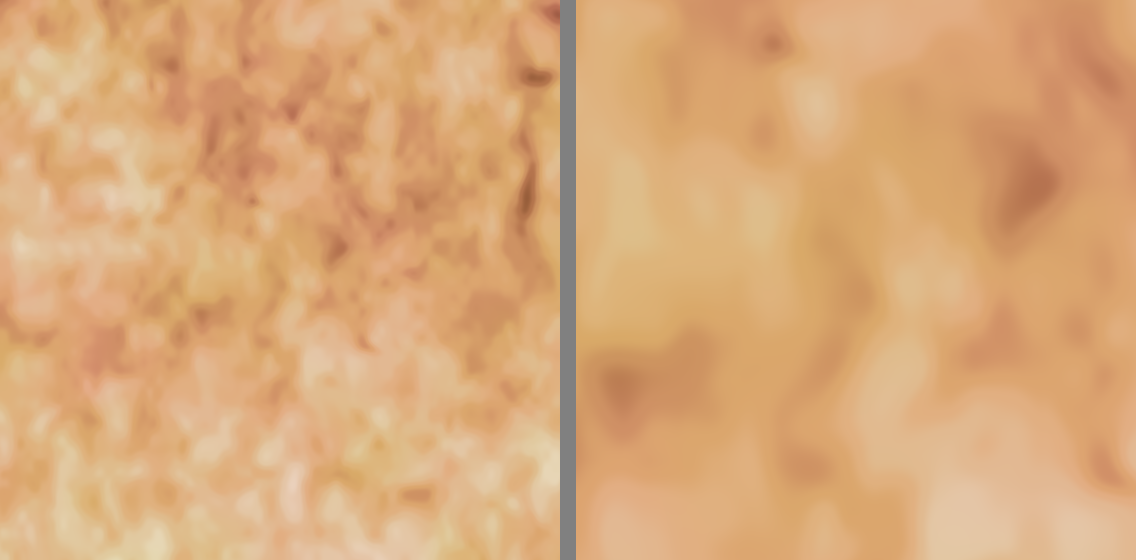
Left, the full canvas; right, a detail of the centre.
Reproduce this texture procedurally as a three.js fragment shader.

```glsl
varying vec2 vUv;

// Palette, from dark stains to bleached patches
const vec3 UMBER = vec3(0.57, 0.34, 0.22);
const vec3 RUST  = vec3(0.71, 0.45, 0.31);
const vec3 CLAY  = vec3(0.81, 0.57, 0.39);
const vec3 OCHRE = vec3(0.86, 0.65, 0.43);
const vec3 SAND  = vec3(0.88, 0.69, 0.50);
const vec3 BUFF  = vec3(0.88, 0.73, 0.56);
const vec3 CREAM = vec3(0.89, 0.78, 0.64);
const vec3 PALE  = vec3(0.91, 0.83, 0.72);

// Noise frequencies (cells across the canvas) and tone weights
const vec2 CLOUD_FREQ = vec2(8.0, 7.0);
const vec2 GRAIN_FREQ = vec2(25.0, 20.0);
const vec2 FINE_FREQ = vec2(52.0, 38.0);
const float CLOUD_GAIN = 2.0;
const float GRAIN_GAIN = 2.3;
const float FINE_GAIN = 0.9;
const float BASE_TONE = -0.08;

// Stains and the vertical streak near the right edge
const int SPOT_COUNT = 20;
const vec2 SPOT_MIN = vec2(0.27, 0.04);
const vec2 SPOT_MAX = vec2(0.82, 0.92);
const float SPOT_SIZE = 0.021;
const float SPOT_DEPTH = 1.7;
const float STREAK_X = 0.946;
const float STREAK_WIDTH = 0.017;
const float STREAK_DEPTH = 2.6;
const float WARP = 0.022;
const vec3 HUE_SHIFT = vec3(-0.02, 0.025, -0.04);

float hash(vec2 p) {
  return fract(sin(dot(p, vec2(127.1, 311.7))) * 43758.5453);
}

float valueNoise(vec2 p) {
  vec2 i = floor(p);
  vec2 f = fract(p);
  f = f * f * (3.0 - 2.0 * f);
  float bottom = mix(hash(i), hash(i + vec2(1.0, 0.0)), f.x);
  float top = mix(hash(i + vec2(0.0, 1.0)), hash(i + 1.0), f.x);
  return mix(bottom, top, f.y);
}

// Noise centred on zero
float ripple(vec2 p) {
  return valueNoise(p) - 0.5;
}

float blob(vec2 p, vec2 centre, vec2 radius) {
  vec2 d = (p - centre) / radius;
  return exp(-dot(d, d));
}

// Broad light and dark areas
float broadTone(vec2 p) {
  float tone = 1.2 * blob(p, vec2(0.18, 0.73), vec2(0.19, 0.24));
  tone += 0.95 * (1.0 - smoothstep(0.0, 0.55, p.y));
  tone -= 1.15 * blob(p, vec2(0.51, 0.68), vec2(0.28, 0.26));
  tone -= 0.55 * blob(p, vec2(0.95, 0.88), vec2(0.16, 0.28));
  return tone - 0.5 * smoothstep(0.92, 1.0, p.y);
}

// Small soft stains, mostly taller than wide
float spots(vec2 p) {
  float total = 0.0;
  for (int i = 0; i < SPOT_COUNT; i++) {
    float id = float(i);
    vec2 seed = vec2(hash(vec2(id, 3.0)), hash(vec2(id, 8.0)));
    vec2 centre = mix(SPOT_MIN, SPOT_MAX, seed);
    float stretch = mix(0.75, 1.7, hash(vec2(id, 14.0)));
    float size = SPOT_SIZE * mix(0.7, 1.2, hash(vec2(id, 21.0)));
    float depth = mix(0.5, 1.0, hash(vec2(id, 32.0)));
    total += depth * blob(p, centre, size * vec2(1.0 / stretch, stretch));
  }
  return min(total, 1.4);
}

// Broken dark line down the right side, with a bar and a corner stain
float streak(vec2 p) {
  float across = (p.x - STREAK_X) / STREAK_WIDTH;
  float upper = blob(p, vec2(STREAK_X, 0.68), vec2(1.0, 0.10));
  float lower = 0.6 * blob(p, vec2(STREAK_X, 0.17), vec2(1.0, 0.09));
  float gaps = smoothstep(0.15, 0.6, valueNoise(vec2(4.0, p.y * 18.0)));
  float stroke = exp(-across * across) * (upper + lower) * gaps;
  float bar = blob(p, vec2(0.965, 0.87), vec2(0.045, 0.024));
  return stroke + 0.9 * bar + 0.8 * blob(p, vec2(0.99, 0.98), vec2(0.03));
}

// Stops are spaced so each colour takes its share of the area
vec3 palette(float tone) {
  vec3 c = mix(UMBER, RUST, smoothstep(-3.5, -2.3, tone));
  c = mix(c, CLAY, smoothstep(-2.3, -1.37, tone));
  c = mix(c, OCHRE, smoothstep(-1.37, -0.52, tone));
  c = mix(c, SAND, smoothstep(-0.52, 0.15, tone));
  c = mix(c, BUFF, smoothstep(0.15, 0.77, tone));
  c = mix(c, CREAM, smoothstep(0.77, 1.55, tone));
  return mix(c, PALE, smoothstep(1.55, 2.6, tone));
}

void main() {
  vec2 bend = vec2(ripple(vUv * 17.0), ripple(vUv * 17.0 + 40.0));
  vec2 p = vUv + WARP * bend;

  float tone = BASE_TONE + broadTone(p);
  tone += CLOUD_GAIN * ripple(p * CLOUD_FREQ + 11.0);
  tone += GRAIN_GAIN * ripple(p * GRAIN_FREQ + 23.0);
  tone += FINE_GAIN * ripple(p * FINE_FREQ + 37.0);
  tone -= SPOT_DEPTH * spots(p) + STREAK_DEPTH * streak(p);

  // Drift between pinkish and yellowish tints
  float drift = ripple(p * 6.0 + 71.0) + 0.6 * ripple(p * 19.0 + 90.0);
  gl_FragColor = vec4(palette(tone) + HUE_SHIFT * drift, 1.0);
}
```
